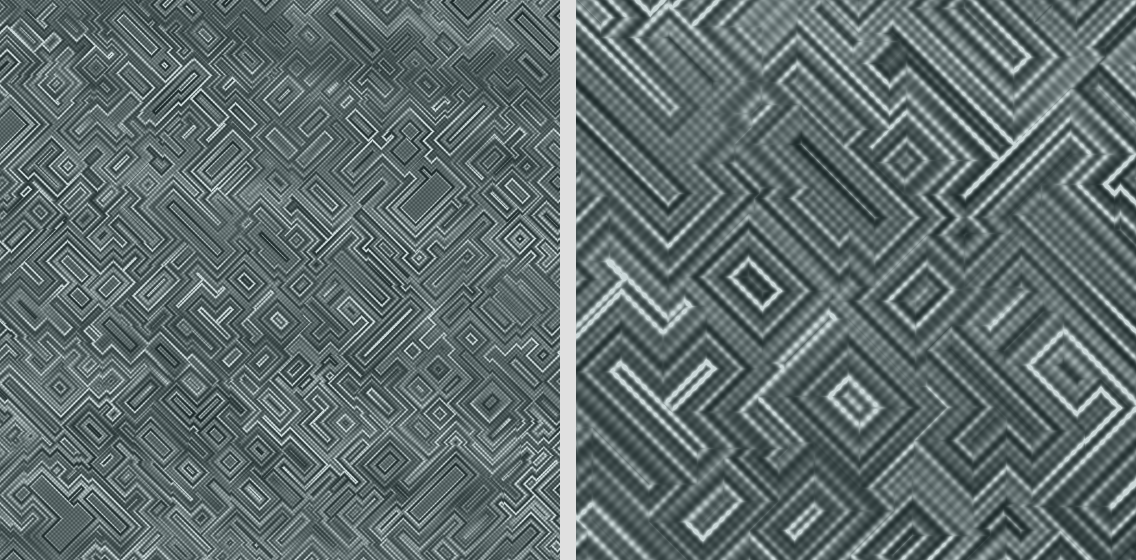
Left, the full canvas; right, a detail of the centre.
A WebGL 2 fragment shader for this pattern:

```glsl
#version 300 es
precision highp float;
// Draws a maze of nested, diagonally turned rectangles in slate grey contour lines.

#define LINE_PERIOD 0.0098
#define HATCH_PERIOD 0.0055
#define HATCH_DEPTH 0.13
#define LARGE_CELL 0.15
#define SMALL_CELL 0.068
#define LARGE_OFFSET 0.014
#define PLATEAU_LINES 4.0
#define CONTRAST_LOW 0.20
#define CONTRAST_HIGH 0.58
#define STREAK_DEPTH 0.9
#define MID_TONE 0.37
#define TINT vec3(0.0, 0.052, 0.054)

uniform vec2 u_resolution;
out vec4 fragColor;

const float TAU = 6.28319;

float hash(vec2 p) {
    return fract(sin(dot(p, vec2(127.1, 311.7))) * 43758.5);
}

float valueNoise(vec2 p) {
    vec2 cell = floor(p);
    vec2 t = fract(p);
    t = t * t * (3.0 - 2.0 * t);
    float low = mix(hash(cell), hash(cell + vec2(1, 0)), t.x);
    float high = mix(hash(cell + vec2(0, 1)), hash(cell + vec2(1, 1)), t.x);
    return mix(low, high, t.y);
}

// Square-cornered distance to the nearest of many scattered rectangles;
// swell lets neighbours grow or shrink together, which steps the outlines
float rectangleField(vec2 p, float cellSize, float seed, float swell) {
    vec2 grid = p / cellSize;
    vec2 home = floor(grid);
    float nearest = 10.0;
    for (int y = -3; y <= 3; y++) {
        for (int x = -3; x <= 3; x++) {
            vec2 cell = home + vec2(x, y);
            vec2 key = cell + seed;
            vec2 centre = cell + vec2(hash(key + 3.3), hash(key + 17.9));
            float shortSide = mix(0.03, 0.28, hash(key + 29.1));
            float longSide = shortSide + 0.4 * hash(key + 41.7);
            vec2 halfSize = vec2(shortSide, longSide);
            if (hash(key + 53.3) > 0.5) halfSize = halfSize.yx;
            halfSize += 0.2 * hash(key + 67.9) + swell * (valueNoise(key * 0.45) - 0.5);
            vec2 gap = abs(grid - centre) - halfSize;
            nearest = min(nearest, max(gap.x, gap.y));
        }
    }
    return nearest * cellSize;
}

void main() {
    // Canvas coordinates turned by 45 degrees
    vec2 uv = gl_FragCoord.xy / u_resolution.y;
    vec2 p = vec2(uv.x + uv.y, uv.y - uv.x) * 0.70711;

    // Large and small nests merge into stepped outlines with small plateaus
    float large = rectangleField(p, LARGE_CELL, 11.0, 0.15) + LARGE_OFFSET;
    float small = rectangleField(p, SMALL_CELL, 83.0, 0.8);
    float level = max(min(large, small) / LINE_PERIOD, -PLATEAU_LINES);
    float slope = smoothstep(-PLATEAU_LINES, 0.5 - PLATEAU_LINES, level);

    // Two line spacings beat together; contrast drifts and grows inwards
    float contrast = mix(CONTRAST_LOW, CONTRAST_HIGH, valueNoise(p * 14.0 + 40.0));
    contrast += 0.25 * (1.0 - smoothstep(-PLATEAU_LINES, -1.5, level));
    float wave = 0.85 * sin(TAU * level) + 0.55 * sin(TAU * 1.62 * level + 1.0);
    float lines = slope * contrast * wave - 0.25 * contrast * contrast;

    // Uneven brightness from one line to the next, calm on the plateaus
    float streaks = valueNoise(vec2(level * 2.3 + 60.0, p.x * 16.0 + p.y * 11.0)) - 0.5;
    streaks *= slope;

    // Fine woven hatch
    vec2 weave = cos(TAU * p / HATCH_PERIOD);
    float hatch = HATCH_DEPTH * (weave.x + weave.y);

    float tone = MID_TONE * exp(lines + STREAK_DEPTH * streaks + hatch);
    fragColor = vec4(clamp(vec3(min(tone, 0.80)) + TINT, 0.0, 1.0), 1.0);
}
```
